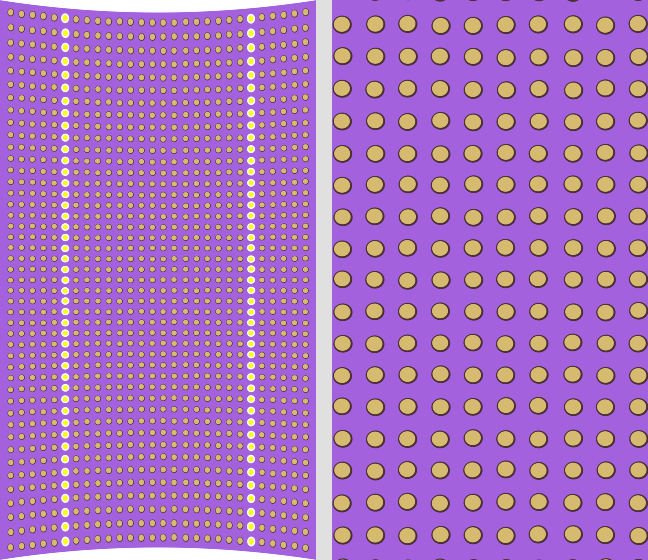
Left: the whole. Right: its middle third, enlarged.
Write a Shadertoy shader that draws this pattern.

```glsl
// Purple panel with bowed ends, studded with tan dots and two columns of glowing yellow lights.

float hash(vec2 p) {
    return fract(sin(dot(p, vec2(127.1, 311.7))) * 43758.5453);
}

// Coverage of a disc of the given radius, softened over one pixel
float disc(float dist, float radius, float pixel) {
    return 1.0 - smoothstep(radius - 0.5 * pixel, radius + 0.5 * pixel, dist);
}

// Stretches a height away from the middle, more so towards the sides
float bow(float y, float x) {
    float u = x / 14.5;
    return y * (1.0 + u * u * (0.018 + 0.028 * abs(y) / 24.6));
}

void mainImage(out vec4 fragColor, in vec2 fragCoord) {
    // One unit is one column pitch; the canvas is 29 units wide
    float pixel = 29.0 / iResolution.x;
    vec2 p = (fragCoord / iResolution.xy - 0.5) * vec2(29.0, 51.5);

    // 28 columns, with a slightly wider gap right of the middle
    float column = clamp(floor(p.x), -14.0, 13.0) + 0.5;
    float centreX = column + mix(-0.01, 0.045, step(2.0, column));

    // Nearest of 45 rows, whose spacing grows towards both ends
    vec2 offset = vec2(9.0);
    for (int i = -22; i <= 22; i++) {
        float row = float(i);
        float t = abs(row) / 22.0;
        float y = 0.9685 * row + sign(row) * 2.373 * pow(t, 3.5);
        vec2 jitter = vec2(hash(vec2(column, row)), hash(vec2(row, column + 40.0))) - 0.5;
        vec2 centre = vec2(centreX, bow(y, centreX)) + jitter * vec2(0.03, 0.06);
        vec2 q = (p - centre) / vec2(1.0, 0.92 + 0.3 * pow(t, 2.5));
        if (dot(q, q) < dot(offset, offset)) offset = q;
    }
    float dist = length(offset);

    vec3 color = vec3(0.64, 0.38, 0.87);
    if (abs(column) == 8.5) {
        // Lights: white halo around a yellow core
        color = mix(color, vec3(1.0), disc(dist, 0.37, pixel));
        color = mix(color, vec3(1.0, 0.98, 0.12), disc(dist, 0.235, pixel));
    } else {
        // Dots: dark rim, a little heavier at the lower right
        float fillDist = length(offset - vec2(-0.012, 0.012));
        color = mix(color, vec3(0.30, 0.19, 0.22), disc(dist, 0.295, pixel));
        color = mix(color, vec3(0.84, 0.73, 0.44), disc(fillDist, 0.245, pixel));
    }

    // White beyond the curved ends
    float edge = abs(p.y) - bow(24.6, p.x);
    color = mix(color, vec3(1.0), smoothstep(-0.5 * pixel, 0.5 * pixel, edge));
    fragColor = vec4(color, 1.0);
}
```
